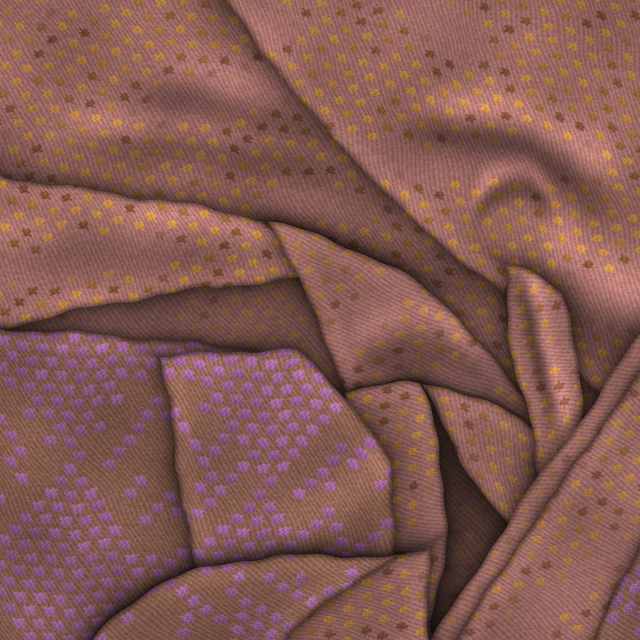
Reproduce this texture procedurally as a WebGL 1 fragment shader.

```glsl
precision highp float;
// Draped brocade: mauve twill with staggered gold or violet tufts.
// Each panel is bounded by bowed edges, woven at its own angle, then laid
// over the cloth below with a rolled rim and a cast shadow.
uniform vec2 u_resolution;

vec2 p, w;  // canvas position, and the same slightly crumpled
vec3 col;

float hash(vec2 v) {
  return fract(sin(dot(v, vec2(41.3, 289.1))) * 4375.5);
}

// Signed distance to a bowed line, positive to the left of a -> b; y runs along it.
vec2 bowed(vec2 a, vec2 b, float bow, float skew) {
  float len = length(b - a);
  vec2 dir = (b - a) / len;
  float t = clamp(dot(w - a, dir) / len, 0., 1.);
  float bend = 4. * t * (1. - t) * (bow + skew * (2. * t - 1.));
  return vec2(dot(w - a, vec2(-dir.y, dir.x)) - bend, t);
}

float edge(float ax, float ay, float bx, float by, float bow) {
  return bowed(vec2(ax, ay), vec2(bx, by), bow, 0.).x;
}

// Soft fold: lit on the left of the line, dark on the right.
float crease(float ax, float ay, float bx, float by, float bow, float width) {
  vec2 e = bowed(vec2(ax, ay), vec2(bx, by), bow, 0.);
  float d = e.x / width;
  return 1.5 * d * exp(-d * d) * smoothstep(0., .25, e.y) * smoothstep(1., .75, e.y);
}

// Woven cloth: twill threads plus satin tufts; violet is 0 or 1.
vec3 brocade(float turn, float violet, float shine) {
  float c = cos(turn), s = sin(turn);
  vec2 q = mat2(c, -s, s, c) * p;
  q += .005 * sin(q.yx * vec2(21., 27.) + turn * 9.) + .002 * sin(q.yx * 71.);

  // Twill ground
  float twill = sin(q.x * 760. + q.y * 560. + 2. * sin(q.y * 45.));
  float grain = hash(floor(q * vec2(230., 330.))) - .5;
  vec3 ground = mix(vec3(.605, .41, .39), vec3(.53, .37, .31), violet);
  ground += twill * vec3(.035, .038, .012) + grain * .06;

  // Staggered tufts
  vec2 pitch = mix(vec2(.034, .0215), vec2(.031, .0205), violet);
  vec2 g = q / pitch;
  g.x += .5 * mod(floor(g.y), 2.);
  vec2 id = floor(g), f = fract(g) - .5, cell = id * pitch;
  float rnd = hash(id + turn);
  f += .05 * sin(g.yx * 19.);
  vec2 box = abs(vec2(f.x + .12 * f.y, f.y - .2 * f.x));
  box -= mix(vec2(.2, .26), vec2(.29, .37), violet);
  float tuft = smoothstep(.07, -.06, max(box.x, box.y));

  // Gold tufts drift in bands, violet ones form diamonds
  float bands = sin(cell.x * 13. + 2. * sin(cell.y * 17.)) + sin(cell.y * 29. - cell.x * 9.);
  vec2 m = abs(fract(cell * vec2(3.5, 2.9) + .2) - .5);
  float rhomb = m.x + m.y;
  float motif = step(rhomb, .52) + step(.67, rhomb) * step(rhomb, .8);
  tuft *= mix(smoothstep(-1.3, -.5, bands + rnd * .5), motif, violet);

  float satin = sin(f.x * 24. + f.y * 8. + rnd * 6.);
  float bright = smoothstep(.12, .5, rnd + .15 * bands);
  vec3 gold = mix(vec3(.47, .29, .18), vec3(.71, .5, .21), bright);
  vec3 dye = mix(gold, vec3(.61, .385, .58), violet);
  dye *= .9 + .09 * satin + .25 * f.y + .14 * rnd;
  return mix(ground, dye, tuft * shine);
}

// Lay cloth where d > 0, shading what lies below and rounding the rim.
void lay(vec3 cloth, float d, float depth) {
  col *= 1. - .5 * exp(-max(-d, 0.) / depth);
  cloth *= mix(.66, 1., smoothstep(-.001, .009, d));
  cloth *= 1. + .11 * exp(-pow(d / .014 - 1.4, 2.));
  col = mix(col, cloth, smoothstep(-.0012, .0012, d));
}

void main() {
  p = gl_FragCoord.xy / u_resolution;
  w = p + .003 * sin(p.yx * vec2(31., 37.)) + .0012 * sin(p.yx * 97.);

  // Upper left cloth and the long sweeping fold
  float sweep = bowed(vec2(-.02, .73), vec2(.84, .33), .125, .07).x;
  float light = .3 * crease(.05, .78, .6, .71, .035, .035)
    + .36 * crease(.2, .88, .58, .76, .02, .045);
  col = brocade(-.12, 0., .8) * (.98 + light);
  vec3 hollow = brocade(.12, 0., .45) * .86;
  col = mix(col, hollow, smoothstep(.002, -.002, sweep));
  light = .16 * crease(-.1, .6, .5, .6, .03, .04);
  lay(brocade(-.22, 0., .9) * (1. + light), min(-sweep, edge(-.02, .48, .6, .57, .02)), .022);

  // Central gathers around a dark pocket
  float sag = edge(.54, .39, .87, .29, .05);
  float gather = min(min(-sweep, sag), edge(.46, .57, .54, .39, .004));
  light = .3 * crease(.53, .44, .8, .42, .05, .04);
  lay(brocade(.5, 0., .65) * (.97 + light), gather, .014);
  col = mix(col, hollow * .72, smoothstep(.002, -.002, sag) * step(.5, p.x));
  lay(brocade(-.4, 0., .7), min(-sag, edge(.65, .42, .785, .19, -.008)), .03);
  float lap = min(edge(.54, .4, .44, -.02, 0.), -edge(.645, .43, .675, .03, .035));
  lay(brocade(.65, 0., .8) * .94, min(-sag, lap), .018);

  // Upper right cloth, its swirling creases and hanging pleat
  light = .5 * crease(.6, .81, .99, .66, .06, .04)
    + .45 * crease(.73, .66, .88, .67, .055, .026)
    + .4 * crease(.82, .64, 1.06, .5, -.04, .06);
  lay(brocade(-.35, 0., .85) * (.98 + light), edge(.34, 1.02, .8, .53, -.03), .028);
  float pleat = min(edge(.79, .57, .83, .33, -.01), -edge(.87, .56, .905, .33, .016));
  light = .5 * crease(.8, .6, .87, .3, .015, .018);
  lay(brocade(.9, 0., .75) * (.96 + light), min(pleat, -edge(.74, .59, .9, .52, .02)), .018);

  // Diagonal rolled hem and lower right cloth
  float roll = -edge(.66, -.02, 1.02, .5, .006);
  lay(brocade(.8, 0., .4) * .95, roll, .02);
  lay(brocade(.3, 0., .7) * .97, roll - .034, .009);
  lay(brocade(.4, 1., 1.) * .9, -edge(.92, -.02, 1.01, .17, 0.), .008);

  // Violet panels at the lower left
  lay(brocade(-.05, 1., .95) * .94, min(-edge(-.02, .487, .33, .46, .004), .4 - w.x), .012);
  float flap = min(-edge(.25, .44, .48, .452, .005), edge(.25, .45, .3, .12, 0.));
  flap = min(flap, min(-edge(.46, .46, .625, .26, .008), .615 - w.x));
  light = .28 * crease(.42, .1, .7, .3, .01, .05);
  lay(brocade(-.12, 1., 1.) * (1. + light), flap, .016);
  float arch = -bowed(vec2(.13, -.02), vec2(.63, .13), .07, -.03).x;
  lay(brocade(.6, 0., .8) * .96, min(arch, .67 - w.x), .018);
  lay(brocade(.35, 1., .95) * .93, min(arch, edge(.43, -.02, .63, .135, .012)), .012);

  // Broad unevenness of the drape
  float relief = .05 * sin(w.x * 9. + w.y * 23. + 2. * sin(w.x * 6.));
  gl_FragColor = vec4(col * (.97 + relief + .035 * sin(w.x * 31. - w.y * 19.)), 1.);
}
```
